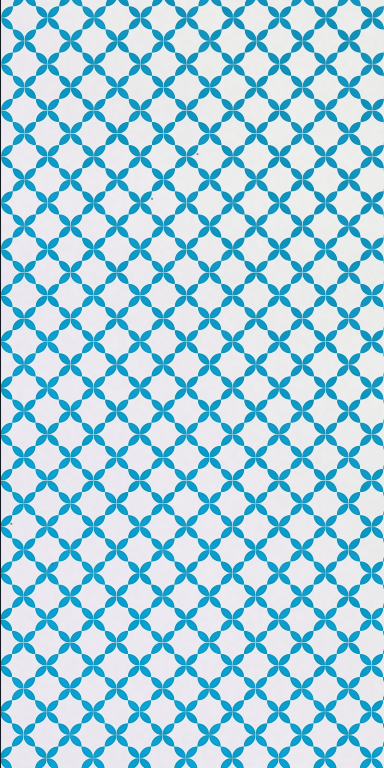
This pattern is drawn by a Shadertoy shader. Its source:

```glsl
const vec2 REPEATS = vec2(8.28, 16.6);         // flowers across and down
const vec2 FIRST_FLOWER = vec2(0.0638, 0.0534); // from the upper left
const float PETAL_LENGTH = 0.5;
const float PETAL_HALF_WIDTH = 0.112;

float hash(vec2 p) {
    p = fract(p * vec2(0.1031, 0.1137));
    p += dot(p, p.yx + 33.33);
    return fract((p.x + p.y) * p.x * 91.7);
}

float valueNoise(vec2 p) {
    vec2 cell = floor(p);
    vec2 f = smoothstep(0.0, 1.0, fract(p));
    float low = mix(hash(cell), hash(cell + vec2(1, 0)), f.x);
    float high = mix(hash(cell + vec2(0, 1)), hash(cell + vec2(1, 1)), f.x);
    return mix(low, high, f.y);
}

// Pointed leaf along x, from the origin to the given length
float leafDistance(vec2 p, float len, float halfWidth) {
    float halfLen = 0.5 * len;
    float radius = (halfLen * halfLen + halfWidth * halfWidth) / (2.0 * halfWidth);
    return length(vec2(p.x - halfLen, abs(p.y) + radius - halfWidth)) - radius;
}

float coverage(float dist, float pixel) {
    return smoothstep(0.6 * pixel, -0.6 * pixel, dist);
}

// Sparse dark flecks, at most one per cell
float speckMask(vec2 p, float pixel) {
    vec2 cell = floor(p);
    vec2 centre = 0.2 + 0.6 * vec2(hash(cell + 7.0), hash(cell + 19.0));
    float present = step(0.94, hash(cell + 41.0));
    return present * coverage(length(fract(p) - centre) - 0.025, pixel);
}

void mainImage(out vec4 fragColor, in vec2 fragCoord) {
    vec2 uv = fragCoord / iResolution.xy;
    vec2 fromTop = vec2(uv.x, 1.0 - uv.y);

    // Diagonal lattice with a flower at every integer point
    vec2 q = (fromTop - FIRST_FLOWER + vec2(0.0026 * fromTop.y, 0.0)) * REPEATS;
    vec2 lattice = vec2(q.x + q.y, q.x - q.y);
    float pixel = sqrt(2.0) * REPEATS.y / iResolution.y;

    // Fold the four petals onto one
    vec2 folded = abs(fract(lattice + 0.5) - 0.5);
    vec2 petal = vec2(max(folded.x, folded.y), min(folded.x, folded.y));
    float dist = leafDistance(petal, PETAL_LENGTH, PETAL_HALF_WIDTH);
    float seam = (petal.x - petal.y) / sqrt(2.0);

    // Paper, cool below and slightly warm at the upper right
    vec3 paper = mix(vec3(0.922, 0.908, 0.938), vec3(0.925, 0.925, 0.918),
                     smoothstep(0.5, 1.7, uv.x + uv.y));
    paper += 0.012 * (valueNoise(uv * vec2(90.0, 180.0)) - 0.5);
    paper += 0.012 * (valueNoise(uv * vec2(4.0, 8.0)) - 0.5);

    // Ink, duller toward the upper right, with a deeper rim
    vec3 ink = mix(vec3(0.03, 0.63, 0.82), vec3(0.07, 0.57, 0.73),
                   smoothstep(0.3, 1.6, uv.x * 0.6 + uv.y));
    float rim = smoothstep(-0.06, -0.01, dist);
    ink = mix(ink, vec3(0.10, 0.53, 0.67), 0.55 * rim);
    ink += 0.03 * (valueNoise(lattice * 3.0) - 0.5);

    // Pale bleed, petals and the light seams at their meeting point
    float bleed = 1.0 - smoothstep(0.0, 0.06, dist);
    vec3 color = mix(paper, vec3(0.87, 0.95, 0.97), 0.8 * bleed);
    color = mix(color, ink, coverage(dist, pixel));
    float seamMask = coverage(seam - 0.012, pixel) * smoothstep(0.16, 0.05, petal.x);
    color = mix(color, vec3(0.61, 0.83, 0.89), 0.6 * seamMask);

    // Flecks and the dark left margin
    vec2 speckGrid = vec2(9.0, 18.0);
    float speck = speckMask(uv * speckGrid, speckGrid.y / iResolution.y);
    color = mix(color, vec3(0.25, 0.33, 0.45), 0.6 * speck);
    float margin = coverage(uv.x - 0.0026, 1.0 / iResolution.x);
    color = mix(color, vec3(0.06, 0.09, 0.12), margin);

    fragColor = vec4(color, 1.0);
}
```
